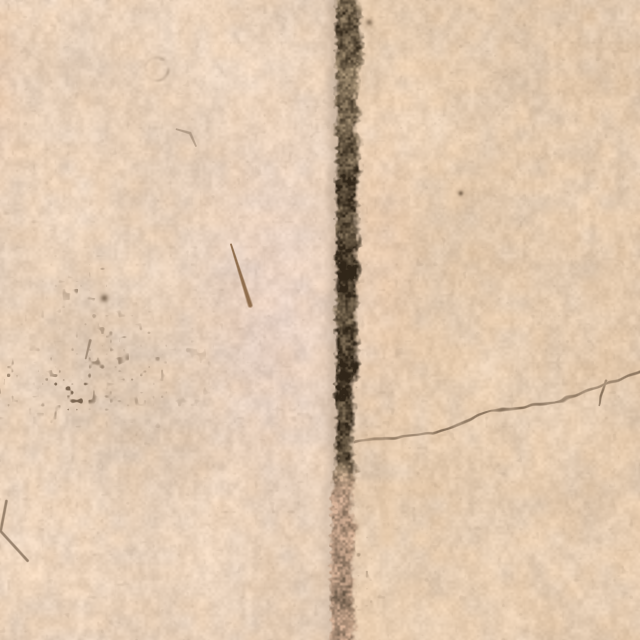
Write a Shadertoy shader that draws this texture.

```glsl
// Two pale stone slabs with a dark gritty joint, a hairline crack and small stains.

float hash(vec2 p) {
    vec3 q = fract(p.xyx * vec3(0.1031, 0.1030, 0.0973));
    q += dot(q, q.yzx + 33.33);
    return fract((q.x + q.y) * q.z);
}

float noise(vec2 p) {
    vec2 i = floor(p), f = fract(p);
    f = f * f * (3.0 - 2.0 * f);
    return mix(mix(hash(i), hash(i + vec2(1, 0)), f.x),
               mix(hash(i + vec2(0, 1)), hash(i + vec2(1, 1)), f.x), f.y);
}

float fbm(vec2 p) {
    float sum = 0.0, amp = 0.5;
    for (int i = 0; i < 4; i++) {
        sum += amp * noise(p);
        p = p * 2.03 + 17.3;
        amp *= 0.5;
    }
    return sum / 0.9375;
}

// Soft elliptical spot, 1 at its centre.
float spot(vec2 p, vec2 centre, vec2 radius) {
    vec2 d = (p - centre) / radius;
    return exp(-dot(d, d));
}

float bump(float y, float centre, float width) {
    float d = (y - centre) / width;
    return exp(-d * d);
}

// Coverage of a line that tapers from width w0 at a to w1 at b.
float stroke(vec2 p, vec2 a, vec2 b, float w0, float w1) {
    vec2 ab = b - a;
    float t = clamp(dot(p - a, ab) / dot(ab, ab), 0.0, 1.0);
    float w = mix(w0, w1, t);
    return 1.0 - smoothstep(w * 0.3, w + 0.0015, length(p - a - ab * t));
}

vec3 slabColour(vec2 p) {
    float rightSide = smoothstep(0.53, 0.56, p.x);
    vec3 col = mix(vec3(0.913, 0.820, 0.728), vec3(0.897, 0.797, 0.690), rightSide);
    col = mix(col, vec3(0.908, 0.820, 0.768), 0.8 * spot(p, vec2(0.43, 0.52), vec2(0.11, 0.22)));
    col = mix(col, vec3(0.925, 0.800, 0.690), 0.6 * spot(p, vec2(0.0, 0.86), vec2(0.03, 0.12)));
    col = mix(col, vec3(0.915, 0.790, 0.680), 0.5 * spot(p, vec2(0.60, 0.60), vec2(0.05, 0.20)));
    col -= vec3(0.055, 0.050, 0.045) * spot(p, vec2(0.18, 0.42), vec2(0.11, 0.13));
    col -= 0.025 * spot(p, vec2(0.26, 0.29), vec2(0.08, 0.06));
    col += 0.075 * (fbm(p * 9.0) - 0.5);
    col += 0.060 * (noise(p * vec2(95.0, 70.0)) - 0.5);
    col += 0.045 * (noise(p * 210.0 + 40.0) - 0.5);
    col += vec3(0.02, 0.0, -0.025) * (noise(p * 38.0 + 9.0) - 0.5);
    return col;
}

// Scattered dark grains, denser inside the stained areas.
float grains(vec2 p) {
    float area = 0.9 * spot(p, vec2(0.11, 0.382), vec2(0.035, 0.028))
               + 0.45 * spot(p, vec2(0.145, 0.555), vec2(0.040, 0.030))
               + 0.35 * spot(p, vec2(0.18, 0.43), vec2(0.10, 0.07))
               + 0.40 * spot(p, vec2(0.01, 0.40), vec2(0.025, 0.04))
               + 0.40 * spot(p, vec2(0.575, 0.12), vec2(0.020, 0.05)) + 0.06;
    float n = noise(p * 150.0 + 5.0) * 0.65 + noise(p * 75.0) * 0.35;
    return smoothstep(0.72, 0.95, n + 0.18 * area) * min(area * 1.3, 0.8);
}

// Amount of dirt along the joint, from bottom to top.
float jointDirt(float y) {
    float dirt = mix(0.26, 0.72, smoothstep(0.25, 0.285, y));
    dirt -= 0.16 * smoothstep(0.68, 0.84, y);
    dirt += 0.25 * bump(y, 0.575, 0.045) + 0.24 * bump(y, 0.425, 0.055);
    dirt -= 0.24 * bump(y, 0.515, 0.020) + 0.14 * bump(y, 0.645, 0.022);
    dirt += 0.15 * bump(y, 0.705, 0.035) + 0.14 * bump(y, 0.945, 0.025);
    dirt -= 0.12 * bump(y, 0.88, 0.03);
    return dirt + 0.24 * bump(y, 0.068, 0.025);
}

vec3 addJoint(vec3 col, vec2 p) {
    float upper = smoothstep(0.22, 0.29, p.y);
    float wobble = noise(vec2(p.y * 45.0, 3.0)) - 0.5;
    float left = mix(0.517, 0.526, upper) + 0.003 * wobble;
    float right = mix(0.553, 0.560, smoothstep(0.25, 0.5, p.y)) + 0.010 * wobble
                + 0.006 * bump(p.y, 0.92, 0.06);
    float frayed = p.x + 0.008 * (noise(p * 190.0) - 0.5);
    float inside = smoothstep(left - 0.004, left + 0.004, frayed)
                 * (1.0 - smoothstep(right - 0.007, right + 0.005, frayed));
    float halo = bump(p.x, left - 0.003, 0.012);
    col = mix(col, vec3(0.69, 0.61, 0.54), halo * mix(0.25, 0.45, upper));
    float grit = noise(p * 240.0) - 0.5 + 0.9 * (noise(p * 95.0 + 8.0) - 0.5);
    float depth = clamp(jointDirt(p.y) + 0.48 * grit, 0.0, 1.0);
    vec3 pale = mix(vec3(0.85, 0.69, 0.58), vec3(0.76, 0.67, 0.54), upper);
    vec3 dirt = mix(pale, vec3(0.17, 0.13, 0.08), depth);
    return mix(col, dirt, inside * mix(0.80, 0.97, upper));
}

float crackLines(vec2 p) {
    vec2 q = p + 0.005 * vec2(noise(p * 60.0) - 0.5, noise(p * 60.0 + 30.0) - 0.5);
    vec2 path[5] = vec2[5](vec2(0.555, 0.310), vec2(0.677, 0.322), vec2(0.768, 0.358),
                           vec2(0.866, 0.370), vec2(1.01, 0.422));
    float line = 0.0;
    for (int i = 0; i < 4; i++) line = max(line, stroke(q, path[i], path[i + 1], 0.002, 0.002));
    line = max(line, stroke(q, vec2(0.948, 0.404), vec2(0.935, 0.366), 0.002, 0.001));
    return line * (0.35 + 0.4 * noise(p * 70.0));
}

float scratches(vec2 p) {
    float curl = max(stroke(p, vec2(0.276, 0.798), vec2(0.297, 0.792), 0.001, 0.002),
                     stroke(p, vec2(0.297, 0.792), vec2(0.306, 0.772), 0.002, 0.001));
    float hook = max(stroke(p, vec2(0.010, 0.217), vec2(0.001, 0.170), 0.002, 0.002),
                     stroke(p, vec2(0.001, 0.170), vec2(0.043, 0.124), 0.002, 0.002));
    float nick = stroke(p, vec2(0.141, 0.468), vec2(0.134, 0.440), 0.002, 0.001);
    float ring = bump(length(p - vec2(0.245, 0.892)), 0.018, 0.003) * noise(p * 80.0);
    return max(max(curl * 0.35, hook * 0.6), max(nick * 0.45, ring * 0.3));
}

void mainImage(out vec4 fragColor, in vec2 fragCoord) {
    vec2 p = fragCoord / iResolution.xy;
    vec3 stain = vec3(0.38, 0.30, 0.22);
    vec3 col = slabColour(p);
    col = mix(col, stain, grains(p));
    col = mix(col, stain, max(crackLines(p), scratches(p)));
    float sliver = stroke(p, vec2(0.361, 0.618), vec2(0.391, 0.523), 0.001, 0.004);
    col = mix(col, vec3(0.50, 0.36, 0.22), 0.85 * sliver);
    float dots = 0.7 * spot(p, vec2(0.163, 0.534), vec2(0.006))
               + 0.7 * spot(p, vec2(0.720, 0.698), vec2(0.004))
               + 0.6 * spot(p, vec2(0.577, 0.965), vec2(0.005));
    col = mix(col, stain, dots);
    fragColor = vec4(clamp(addJoint(col, p), 0.0, 1.0), 1.0);
}
```
